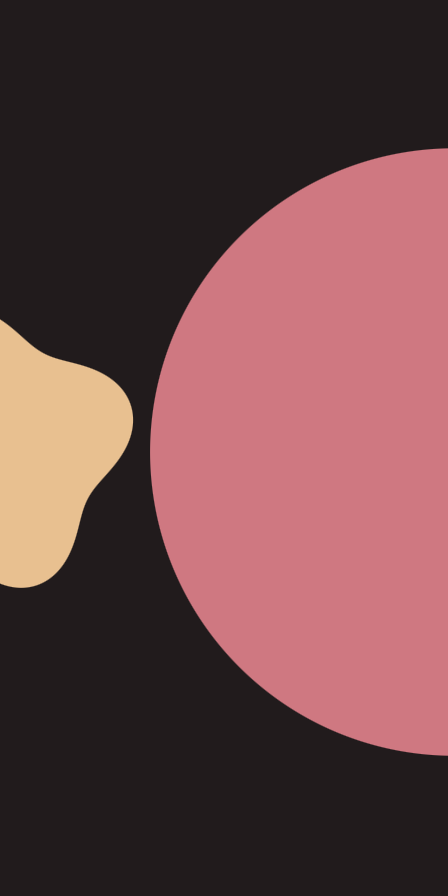
This background is drawn by a WebGL 2 fragment shader. Its source:

```glsl
#version 300 es
precision highp float;

uniform vec2 u_resolution;
out vec4 fragColor;

float disc(vec2 p, float radius) {
    return length(p) - radius;
}

// Four soft lobes: a circle whose radius swings with the angle
float lobedBlob(vec2 p, float radius, float swing, float turn) {
    float angle = atan(p.y, p.x) - turn;
    return length(p) - radius - swing * cos(4.0 * angle);
}

// Antialiased coverage of the inside of a shape
float coverage(float d) {
    return clamp(0.5 - d / max(fwidth(d), 1e-5), 0.0, 1.0);
}

void main() {
    // Canvas width is one unit; the centre line sits at y = 0
    vec2 p = (gl_FragCoord.xy - vec2(0.0, 0.5 * u_resolution.y)) / u_resolution.x;

    vec3 charcoal = vec3(0.13, 0.106, 0.108);
    vec3 rose = vec3(0.812, 0.471, 0.506);
    vec3 sand = vec3(0.91, 0.753, 0.565);

    float roseDisc = disc(p - vec2(1.013, -0.009), 0.678);
    float sandBlob = lobedBlob(p - vec2(-0.015, 0.0), 0.2805, 0.041, 0.297);

    vec3 color = mix(charcoal, rose, coverage(roseDisc));
    color = mix(color, sand, coverage(sandBlob));
    fragColor = vec4(color, 1.0);
}
```
